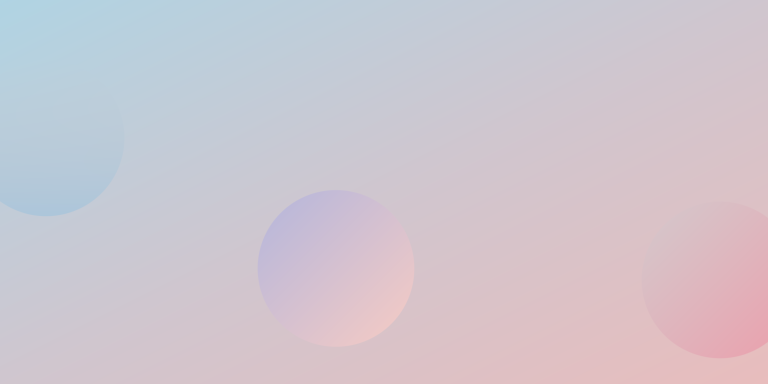
Write a Shadertoy shader that draws this background.

```glsl
// Soft pastel diagonal gradient with three translucent gradient discs.

// Three-stop colour ramp with its middle stop at t = 0.5.
vec3 ramp(vec3 first, vec3 middle, vec3 last, float t) {
    return t < 0.5 ? mix(first, middle, t * 2.0)
                   : mix(middle, last, t * 2.0 - 1.0);
}

// Blends a disc over base; colour and opacity run along the unit vector axis.
vec3 addDisc(vec3 base, vec2 p, vec2 center, float radius, vec2 axis,
             vec4 startColor, vec4 endColor, float blur) {
    vec2 offset = p - center;
    float t = clamp(0.5 + 0.5 * dot(offset, axis) / radius, 0.0, 1.0);
    vec4 tint = mix(startColor, endColor, t);
    float coverage = 1.0 - smoothstep(-blur, blur, length(offset) - radius);
    return mix(base, tint.rgb, tint.a * coverage);
}

void mainImage(out vec4 fragColor, in vec2 fragCoord) {
    // Height spans 0..1, width spans 0..2 on a two-to-one canvas.
    vec2 uv = fragCoord / iResolution.xy;
    vec2 p = uv * vec2(2.0, 1.0);
    float blur = 0.75 / iResolution.y;

    // Background: pale blue at upper left to rose at lower right.
    const vec3 SKY = vec3(0.69, 0.83, 0.89);
    const vec3 MAUVE = vec3(0.814, 0.776, 0.81);
    const vec3 ROSE = vec3(0.91, 0.74, 0.74);
    float diagonal = 0.5 * (uv.x + 1.0 - uv.y);
    vec3 color = ramp(SKY, MAUVE, ROSE, diagonal);

    const vec2 DOWN = vec2(0.0, -1.0);
    const vec2 DOWN_RIGHT = vec2(0.7071, -0.7071);
    const float RADIUS = 0.204;

    // Blue disc, fading out towards its top.
    color = addDisc(color, p, vec2(0.12, 0.641), RADIUS, DOWN,
                    vec4(0.75, 0.80, 0.84, 0.0),
                    vec4(0.675, 0.775, 0.855, 1.0), blur);

    // Lavender to blush disc.
    color = addDisc(color, p, vec2(0.875, 0.301), RADIUS, DOWN_RIGHT,
                    vec4(0.74, 0.725, 0.85, 1.0),
                    vec4(0.93, 0.785, 0.78, 1.0), blur);

    // Rose disc, cut by the right border.
    color = addDisc(color, p, vec2(1.875, 0.271), RADIUS, DOWN_RIGHT,
                    vec4(0.84, 0.765, 0.785, 0.9),
                    vec4(0.91, 0.645, 0.69, 1.0), blur);

    fragColor = vec4(color, 1.0);
}
```
